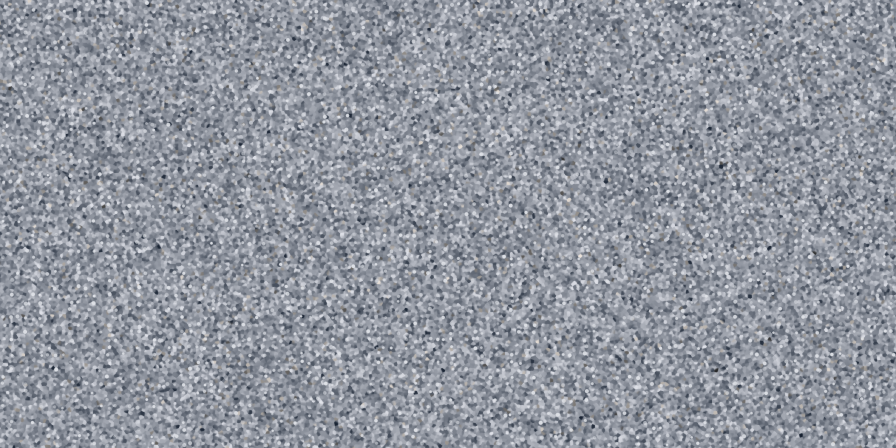
Write a WebGL 1 fragment shader that draws this texture.

```glsl
precision highp float;

uniform vec2 u_resolution;

#define GRAINS 158.0     // grains along the canvas height
#define SHARPNESS 4.8    // crispness of grain borders
#define SIZE_SPREAD 1.6  // variation of grain size
#define BASE_TONE 0.47   // mean tone between slate and pearl
#define CONTRAST 0.70    // tonal spread between grains
#define DARK_FLECK 0.40  // extra depth of rare dark grains
#define WARM_SHARE 0.03  // share of sandy grains
#define CHIPS 60.0       // chip cells along the canvas height
#define CHIP_SHARE 0.32  // share of cells holding a bright chip
#define MOTTLE 0.02      // strength of the broad cloudiness

const vec3 SLATE = vec3(0.35, 0.38, 0.43);
const vec3 PEARL = vec3(0.81, 0.82, 0.85);
const vec3 CHIP_WHITE = vec3(0.88, 0.89, 0.91);
const vec3 SAND_TINT = vec3(0.05, 0.01, -0.05);

float hash(vec2 p) {
  vec3 q = fract(vec3(p.xyx) * 0.1031);
  q += dot(q, q.yzx + 33.33);
  return fract((q.x + q.y) * q.z);
}

vec2 hash2(vec2 p) {
  return vec2(hash(p + 17.3), hash(p + 71.9));
}

float valueNoise(vec2 p) {
  vec2 cell = floor(p);
  vec2 f = fract(p);
  f = f * f * (3.0 - 2.0 * f);
  float low = mix(hash(cell), hash(cell + vec2(1.0, 0.0)), f.x);
  float high = mix(hash(cell + vec2(0.0, 1.0)), hash(cell + 1.0), f.x);
  return mix(low, high, f.y);
}

// Tone and tint of one grain, with rare dark flecks
vec3 grainColor(vec2 id) {
  float tone = BASE_TONE + CONTRAST * (hash(id + 131.7) + hash(id + 211.3) - 1.0);
  tone -= DARK_FLECK * step(hash(id + 307.1), 0.06);
  float warm = step(hash(id + 401.9), WARM_SHARE);
  return mix(SLATE, PEARL, tone) + SAND_TINT * warm;
}

// Packed grains: a Voronoi pattern with softly blended borders
vec3 granules(vec2 p) {
  vec2 cell = floor(p);
  vec3 sum = vec3(0.0);
  float total = 0.0;
  for (int y = -1; y <= 1; y++) {
    for (int x = -1; x <= 1; x++) {
      vec2 id = cell + vec2(float(x), float(y));
      vec2 d = id + hash2(id) - p;
      float size = SIZE_SPREAD * (hash(id + 503.7) - 0.5);
      float weight = exp(size - SHARPNESS * dot(d, d));
      sum += weight * grainColor(id);
      total += weight;
    }
  }
  return sum / total;
}

// Opacity of small pale chips, at most one in each cell
float chips(vec2 p) {
  vec2 id = floor(p);
  vec2 center = 0.3 + 0.4 * hash2(id + 601.0);
  float radius = mix(0.16, 0.27, hash(id + 653.0));
  float disc = 1.0 - smoothstep(radius - 0.1, radius + 0.1, length(fract(p) - center));
  float opacity = mix(0.35, 0.95, hash(id + 709.0));
  return disc * opacity * step(hash(id + 761.0), CHIP_SHARE);
}

void main() {
  vec2 uv = gl_FragCoord.xy / u_resolution.y;
  vec3 color = granules(uv * GRAINS);
  color = mix(color, CHIP_WHITE, chips(uv * CHIPS));

  // Broad, faint cloudiness
  float cloud = 0.6 * valueNoise(uv * 5.0) + 0.4 * valueNoise(uv * 14.0 + 9.0);
  color += MOTTLE * (cloud - 0.5);

  gl_FragColor = vec4(clamp(color, 0.0, 1.0), 1.0);
}
```
